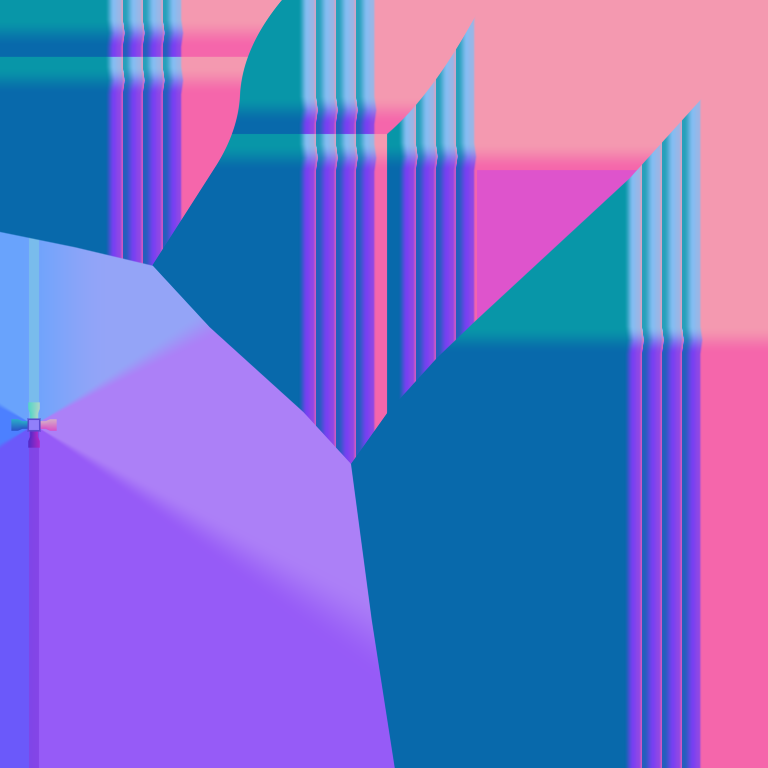
A three.js fragment shader for this texture map:

```glsl
// Bevelled panel normal map: four fluted tiles around a faceted violet cell with a small cross
varying vec2 vUv;

const float EDGE = 0.0009;         // half width of smoothed borders
const float FLUTE = 0.026;         // width of one flute
const float FADE = 0.018;          // half height of the upper-to-lower fade
const float REPEAT_GAP = 0.062;    // distance between repeated fades
const vec2 HUB = vec2(0.0443, 0.4466);
const float ARM_LENGTH = 0.0295;
const float STRIP_HALF = 0.0065;

const vec3 TEAL = vec3(0.03, 0.59, 0.66);
const vec3 SKY = vec3(0.52, 0.74, 0.95);
const vec3 SALMON = vec3(0.955, 0.60, 0.69);
const vec3 BLUE = vec3(0.03, 0.41, 0.67);
const vec3 VIOLET = vec3(0.47, 0.25, 0.95);
const vec3 PINK = vec3(0.96, 0.40, 0.67);
const vec3 MAGENTA = vec3(0.87, 0.33, 0.80);
const vec3 CELL_UP_LEFT = vec3(0.41, 0.64, 0.99);
const vec3 CELL_UP_RIGHT = vec3(0.58, 0.645, 0.97);
const vec3 CELL_LEFT = vec3(0.30, 0.50, 1.0);
const vec3 CELL_RIGHT = vec3(0.675, 0.50, 0.97);
const vec3 CELL_DOWN_LEFT = vec3(0.42, 0.35, 0.98);
const vec3 CELL_DOWN_RIGHT = vec3(0.59, 0.355, 0.97);

float inside(float d) { return smoothstep(-EDGE, EDGE, d); }
float ramp(float x, float a, float b) { return clamp((x - a) / (b - a), 0.0, 1.0); }

// Sideways slope of the four flutes: -1 faces left, 1 faces right
float fluteSlope(float x, float stripeEnd) {
  float u = (x - stripeEnd) / FLUTE + 4.0;
  float f = fract(u);
  float start = u < 1.0 ? -1.0 : -0.75;
  float slope = start * (1.0 - smoothstep(0.08, 0.55, f));
  slope += 0.18 * smoothstep(0.5, 0.8, f) + 0.5 * smoothstep(0.82, 0.97, f);
  if (u < 3.0) slope = mix(slope, -0.75, smoothstep(0.96, 1.0, f));
  else slope = mix(slope, 1.0, smoothstep(0.85, 1.0, f));
  if (u < 0.0) slope = -1.0;
  if (u > 4.0) slope = 1.0;
  return slope;
}

vec3 bySlope(vec3 left, vec3 flat_, vec3 right, float slope) {
  return slope < 0.0 ? mix(flat_, left, -slope) : mix(flat_, right, slope);
}

// One tile; repeats = 1 starts the fade again above
vec3 tile(vec2 p, float stripeEnd, float fadeY, float repeats) {
  float again = repeats * inside(p.y - fadeY - 0.5 * REPEAT_GAP);
  float lower = smoothstep(-FADE, FADE, p.y - fadeY);
  float upper = smoothstep(-FADE, FADE, p.y - fadeY - REPEAT_GAP);
  float lit = mix(lower, upper, again);
  float offset = p.y - fadeY - REPEAT_GAP * again;
  float jog = 0.0025 * max(0.0, 1.0 - abs(offset) / FADE);
  float slope = fluteSlope(p.x - jog, stripeEnd);
  return mix(bySlope(BLUE, VIOLET, PINK, slope), bySlope(TEAL, SKY, SALMON, slope), lit);
}

// Facets fanning out from the hub, with a vertical strip
vec3 facetCell(vec2 d) {
  float rise = d.y / max(length(d), 0.0001);
  float side = smoothstep(-STRIP_HALF, STRIP_HALF, d.x);
  vec3 up = mix(CELL_UP_LEFT, CELL_UP_RIGHT, smoothstep(-0.03, 0.10, d.x));
  vec3 down = mix(CELL_DOWN_LEFT, CELL_DOWN_RIGHT, side);
  vec3 col = mix(CELL_LEFT, CELL_RIGHT, side);
  col = mix(col, up, smoothstep(0.43, 0.57, rise));
  col = mix(col, down, smoothstep(0.45, 0.60, -rise));
  vec3 strip = d.y > 0.0 ? vec3(0.48, 0.75, 0.92) : vec3(0.51, 0.26, 0.90);
  return mix(col, strip, 0.9 * inside(STRIP_HALF - abs(d.x)));
}

// Flared cross tinted by the direction of each arm
vec3 addCross(vec3 col, vec2 d) {
  vec2 a = abs(d);
  bool level = a.x > a.y;
  float along = max(a.x, a.y);
  float across = level ? d.y : d.x;
  float halfWidth = 0.005 + 0.0025 * smoothstep(0.014, 0.022, along);
  vec2 facing = level ? vec2(sign(d.x), 0.0) : vec2(0.0, sign(d.y));
  vec2 bevel = level ? vec2(0.0, across) : vec2(across, 0.0);
  vec2 n = 0.75 * facing + bevel / halfWidth * 0.4;
  vec3 arm = vec3(0.5 + 0.45 * n, 0.78);
  col = mix(col, arm, inside(halfWidth - abs(across)) * inside(ARM_LENGTH - along));
  col = mix(col, vec3(0.34, 0.28, 0.80), inside(0.0085 - along));
  return mix(col, vec3(0.57, 0.50, 0.98), inside(0.0065 - along));
}

void main() {
  vec2 p = vUv;

  // Borders between the tiles
  float t = p.y - 0.876;
  float bend = clamp(t, -0.091, 0.2);
  float firstEdge = 0.3125 + 0.05 * bend + 3.15 * bend * abs(bend) + 0.64 * (t - bend);
  float d = max(p.x - 0.504, 0.0);
  float thirdTop = 0.8255 + 0.85 * d + 4.22 * d * d;
  float fourthTop = 0.396 + 0.0675 * ramp(p.x, 0.457, 0.505) + 0.0705 * ramp(p.x, 0.505, 0.569)
    + 0.049 * ramp(p.x, 0.569, 0.62) + 0.185 * ramp(p.x, 0.62, 0.82) + 0.104 * ramp(p.x, 0.82, 0.914);

  // Tiles, back to front
  vec3 col = tile(p, 0.2385, 0.895, 1.0);
  col = mix(col, tile(p, 0.490, 0.7945, 1.0), inside(p.x - firstEdge));
  vec3 third = tile(p, 0.620, 0.796, 0.0);
  third = mix(third, MAGENTA, inside(p.x - 0.621) * inside(0.7785 - p.y));
  col = mix(col, third, inside(p.x - 0.504) * inside((thirdTop - p.y) * 0.65));
  col = mix(col, tile(p, 0.9145, 0.557, 0.0), inside(p.x - 0.455) * inside((fourthTop - p.y) * 0.7));

  // Violet cell at the lower left
  float cellTop = 0.698 - 0.020 * ramp(p.x, 0.0, 0.098) - 0.024 * ramp(p.x, 0.098, 0.199)
    - 0.080 * ramp(p.x, 0.199, 0.273) - 0.1105 * ramp(p.x, 0.273, 0.395) - 0.0675 * ramp(p.x, 0.395, 0.457);
  float cellRight = 0.514 - 0.030 * ramp(p.y, 0.0, 0.193) - 0.027 * ramp(p.y, 0.193, 0.396);
  vec3 cell = addCross(facetCell(p - HUB), p - HUB);
  col = mix(col, cell, inside((cellTop - p.y) * 0.75) * inside(cellRight - p.x));

  gl_FragColor = vec4(col, 1.0);
}
```
